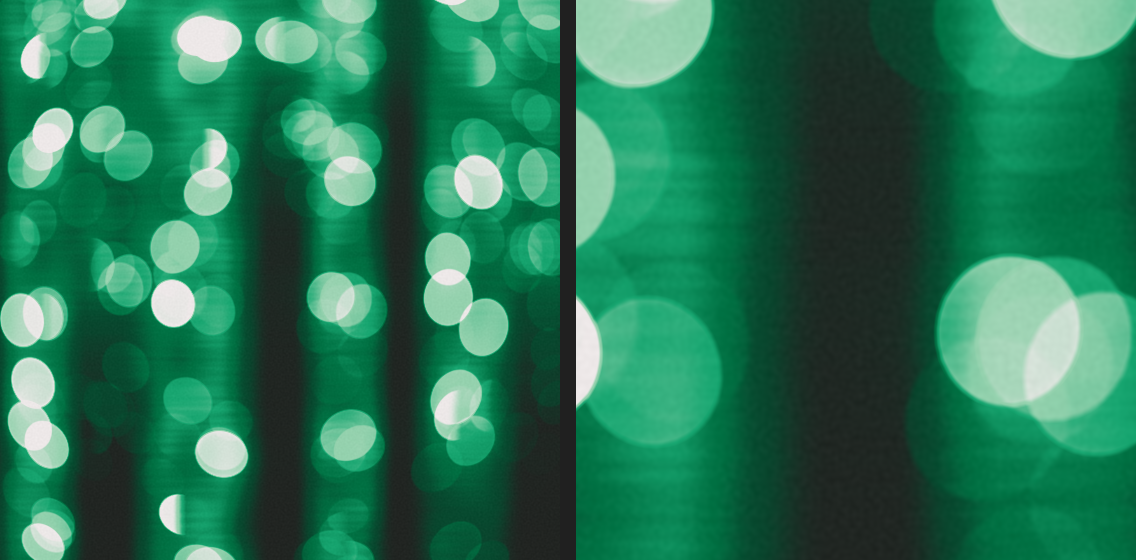
Left: the whole. Right: its middle third, enlarged.
Write a WebGL 1 fragment shader that draws this background.

```glsl
precision highp float;
// Strands of defocused green lights hanging in the dark as overlapping bokeh discs.
uniform vec2 u_resolution;

const int ROWS = 5;
const int CLUSTER = 3;
const int FAINT_DISCS = 16;
const float ROW_STEP = 0.235;
const float EDGE = 0.003;

vec4 hash4(float n) {
  vec4 p = fract(n * vec4(0.1031, 0.1030, 0.0973, 0.1099));
  p += dot(p, p.wzxy + 33.33);
  return fract((p.xxyz + p.yzzw) * p.zywx);
}

float cornerSlope(vec2 cell, vec2 offset) {
  vec2 gradient = hash4(dot(cell, vec2(1.0, 57.0))).xy * 2.0 - 1.0;
  return dot(gradient, offset);
}

float gradientNoise(vec2 p) {
  vec2 cell = floor(p);
  vec2 f = p - cell;
  vec2 w = f * f * f * (f * (f * 6.0 - 15.0) + 10.0);
  vec2 e = vec2(1.0, 0.0);
  float low = mix(cornerSlope(cell, f), cornerSlope(cell + e, f - e), w.x);
  float high = mix(cornerSlope(cell + e.yx, f - e.yx), cornerSlope(cell + 1.0, f - 1.0), w.x);
  return mix(low, high, w.y);
}

// Layers light so that overlaps brighten without exceeding one.
float screenBlend(float base, float added) {
  return 1.0 - (1.0 - base) * (1.0 - added);
}

// Distance to a disc squeezed towards the canvas centre, as by lens vignetting.
float discDistance(vec2 p, vec2 centre, float radius) {
  vec2 fromMiddle = centre - 0.5;
  float reach = length(fromMiddle);
  vec2 dir = fromMiddle / max(reach, 0.001);
  vec2 q = p - centre;
  q += dir * dot(q, dir) * 0.5 * reach;
  return length(q) - radius;
}

// Disc with a brighter rim and a soft halo; a high cut value shades one side.
float bokeh(vec2 p, vec2 centre, float radius, float opacity, float halo, float cut) {
  float d = discDistance(p, centre, radius);
  float body = 1.0 - smoothstep(-EDGE, EDGE, d);
  float rim = exp(-abs(d + EDGE) / EDGE);
  float side = cut > 0.92 ? 1.0 : -1.0;
  float shade = smoothstep(-0.3, 0.45, side * (p.x - centre.x) / radius);
  body *= mix(1.0, shade, step(0.85, cut));
  float glow = halo * exp(-max(d, 0.0) / 0.018);
  return opacity * max(body * (0.92 + 0.08 * rim), glow);
}

// Strength of a strand that dies out below the height foot.
float envelope(float y, float foot) {
  return smoothstep(foot - 0.25, foot + 0.25, y);
}

float strand(float light, vec2 uv, float x, float width, float glow, float power, float foot, float seed) {
  float away = abs(uv.x - x);
  if (away > width + 0.18) return light;

  // Blurred column of light behind the discs
  float column = 1.0 - smoothstep(0.5 * width, 1.7 * width, away);
  float mottling = 0.9 + 0.7 * gradientNoise(uv * vec2(11.0, 8.0) + seed);
  light = screenBlend(light, glow * column * mottling * envelope(uv.y, foot));

  // Faint overlapping discs
  for (int i = 0; i < FAINT_DISCS; i++) {
    vec4 h = hash4(seed * 91.0 + float(i) * 3.0 + 7.0);
    vec2 centre = vec2(x + (h.x - 0.5) * width * 1.7, h.y * 1.1 - 0.05);
    float opacity = mix(0.05, 0.24, h.z * h.z) * envelope(centre.y, foot - 0.15);
    light = screenBlend(light, bokeh(uv, centre, mix(0.038, 0.052, h.w), opacity, 0.0, h.z));
  }

  // Bright clusters in loose rows, each led by one strong disc
  for (int i = 0; i < ROWS; i++) {
    for (int j = 0; j < CLUSTER; j++) {
      vec4 h = hash4(seed * 53.0 + float(i * CLUSTER + j) * 5.0 + 301.0);
      float y = 0.96 - ROW_STEP * float(i) + (h.y - 0.5) * 0.15;
      vec2 centre = vec2(x + (h.x - 0.5) * width * 1.2, y);
      float strength = j == 0 ? mix(0.8, 1.12, h.z) : mix(0.2, 0.85, h.z);
      float opacity = min(power * strength * envelope(y, foot), 0.97);
      float radius = mix(0.041, 0.049, h.w) + 0.006 * smoothstep(0.3, 0.8, x);
      light = screenBlend(light, bokeh(uv, centre, radius, opacity, 0.13, fract(h.w * 7.0 + h.x)));
    }
  }
  return light;
}

// Tone ramp from charcoal through emerald and mint to a warm white.
vec3 tone(float light) {
  vec3 c = mix(vec3(0.13, 0.14, 0.13), vec3(0.03, 0.28, 0.18), smoothstep(0.02, 0.22, light));
  c = mix(c, vec3(0.0, 0.44, 0.26), smoothstep(0.2, 0.4, light));
  c = mix(c, vec3(0.09, 0.65, 0.44), smoothstep(0.38, 0.6, light));
  c = mix(c, vec3(0.58, 0.82, 0.68), smoothstep(0.57, 0.78, light));
  return mix(c, vec3(0.93, 0.91, 0.91), smoothstep(0.78, 0.93, light));
}

void main() {
  vec2 uv = gl_FragCoord.xy / u_resolution;

  // Haze that thickens towards the top
  float haze = 0.7 + gradientNoise(uv * vec2(6.0, 3.0));
  float light = 0.03 + haze * (0.07 * uv.y + 0.18 * smoothstep(0.75, 1.0, uv.y));

  // Strands: x, width, glow, power, foot, seed
  light = strand(light, uv, 0.065, 0.055, 0.38, 0.90, -0.40, 1.0);
  light = strand(light, uv, 0.195, 0.060, 0.30, 0.62, 0.42, 2.0);
  light = strand(light, uv, 0.350, 0.080, 0.46, 0.92, -0.30, 3.0);
  light = strand(light, uv, 0.540, 0.090, 0.32, 0.85, 0.80, 4.0);
  light = strand(light, uv, 0.615, 0.055, 0.38, 0.58, -0.10, 5.0);
  light = strand(light, uv, 0.830, 0.065, 0.38, 0.80, 0.05, 6.0);
  light = strand(light, uv, 0.955, 0.060, 0.32, 0.42, 0.45, 7.0);

  // Fine horizontal streaks and film grain
  float streaks = gradientNoise(uv * vec2(7.0, 110.0));
  light *= 1.0 + 0.12 * streaks * (1.0 - smoothstep(0.5, 0.8, light));
  float grain = gradientNoise(uv * 240.0);
  gl_FragColor = vec4(tone(light) + 0.025 * grain, 1.0);
}
```
